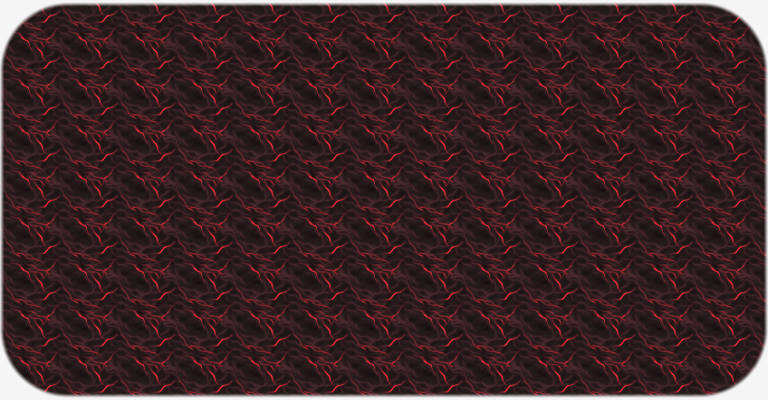
Give the GLSL for this pattern, as a Shadertoy shader.

```glsl
#define COUNT vec2(13.35, 8.65)
#define STRANDS 26
#define VEIN_WIDTH 0.016
#define CORNER 0.165
#define MARGIN vec2(0.005, 0.011)
#define EDGE_SOFT 0.007
#define STONE vec3(0.125, 0.090, 0.088)
#define MAUVE vec3(0.37, 0.19, 0.22)
#define RED vec3(0.62, 0.13, 0.18)
#define HOT vec3(0.95, 0.16, 0.21)
#define PAPER vec3(0.96)

float hash(vec2 p) {
    return fract(sin(dot(p, vec2(127.1, 311.7))) * 43758.5453);
}

// Value noise whose lattice wraps after the given number of cells
float wrappedNoise(vec2 p, vec2 cells) {
    vec2 i = floor(p), f = fract(p);
    f = f * f * (3.0 - 2.0 * f);
    vec2 a = mod(i, cells), b = mod(i + 1.0, cells);
    return mix(mix(hash(a), hash(vec2(b.x, a.y)), f.x),
               mix(hash(vec2(a.x, b.y)), hash(b), f.x), f.y);
}

float roundedBox(vec2 p, vec2 halfSize, float radius) {
    vec2 q = abs(p) - halfSize + radius;
    return length(max(q, 0.0)) + min(max(q.x, q.y), 0.0) - radius;
}

// Bent, tapering filaments: x = faint veins, y = red veins
vec2 veins(vec2 p, float tileAspect, float pixel) {
    vec2 result = vec2(0.0);
    for (int i = 0; i < STRANDS; i++) {
        float id = float(i);
        vec2 center = vec2(hash(vec2(id, 1.7)), fract(id * 0.618 + 0.2 * hash(vec2(id, 4.3))));
        vec2 d = p - center;
        d = (d - floor(d + 0.5)) * vec2(tileAspect, 1.0);

        // Most run down to the right, every fourth crosses them
        float angle = -0.6 + 0.8 * (hash(vec2(id, 7.9)) - 0.5);
        if (i % 4 == 3) angle += 1.5;
        float c = cos(angle), s = sin(angle);
        d = vec2(c * d.x + s * d.y, c * d.y - s * d.x);

        float bend = 1.6 * (hash(vec2(id, 9.1)) - 0.5);
        d.y += bend * d.x * d.x + 0.018 * sin(d.x * 23.0 + id * 2.4);
        float reach = mix(0.24, 0.43, hash(vec2(id, 12.6)));
        float taper = 1.0 - smoothstep(0.35 * reach, reach, abs(d.x));
        float dist = abs(d.y);
        float core = 1.0 - smoothstep(VEIN_WIDTH - 0.5 * pixel, VEIN_WIDTH + 0.6 * pixel, dist);
        float halo = exp(-dist * dist / 0.0016);
        result.x = max(result.x, taper * max(0.75 * core, 0.5 * halo));
        if (i % 3 == 0) result.y = max(result.y, taper * core);
    }
    return result;
}

void mainImage(out vec4 fragColor, in vec2 fragCoord) {
    vec2 uv = fragCoord / iResolution.xy;
    float aspect = iResolution.x / iResolution.y;
    float tileAspect = aspect * COUNT.y / COUNT.x;
    float pixel = COUNT.y / iResolution.y;
    vec2 p = uv * COUNT;

    // Ragged warp and mottled stone, both periodic in the tile
    float rough = wrappedNoise(p * vec2(9.0, 7.0), vec2(9.0, 7.0));
    float grain = wrappedNoise(p * vec2(17.0, 14.0) + 0.5, vec2(17.0, 14.0));
    float patches = wrappedNoise(p * vec2(5.0, 4.0), vec2(5.0, 4.0));
    vec2 warped = p + 0.05 * (vec2(rough, patches) - 0.5);
    vec2 vein = veins(warped, tileAspect, pixel);

    vec3 color = STONE * (0.65 + 0.4 * grain + 0.35 * rough);
    color = mix(color, MAUVE, vein.x * (0.45 + 0.55 * rough));

    // Red strands glow brightest in scattered spots
    float heat = smoothstep(0.3, 0.8, 0.5 * patches + 0.5 * grain);
    color = mix(color, mix(RED, HOT, heat), vein.y * (0.35 + 0.65 * heat));

    // Rounded panel on a pale ground
    vec2 center = (uv - 0.5) * vec2(aspect, 1.0);
    float panel = roundedBox(center, 0.5 * vec2(aspect, 1.0) - MARGIN, CORNER);
    float soft = max(EDGE_SOFT, 1.0 / iResolution.y);
    color = mix(color, PAPER, smoothstep(-soft, soft, panel));
    fragColor = vec4(color, 1.0);
}
```
